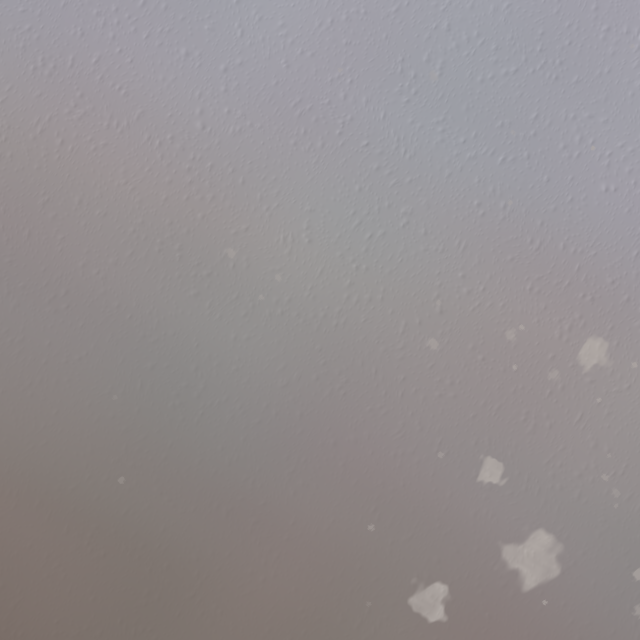
This texture is drawn by a WebGL 1 fragment shader. Its source:

```glsl
precision highp float;
uniform vec2 u_resolution;

// Wall colours from the dim lower left to the bright top
const vec3 DEEP = vec3(0.470, 0.425, 0.400);
const vec3 BROWN = vec3(0.508, 0.468, 0.450);
const vec3 TAUPE = vec3(0.552, 0.527, 0.527);
const vec3 GREY = vec3(0.602, 0.584, 0.584);
const vec3 BLUE_GREY = vec3(0.622, 0.614, 0.645);
const vec3 PALE_BLUE = vec3(0.640, 0.640, 0.680);
const vec3 WARM_TINT = vec3(0.008, -0.006, -0.002);
const vec3 CHIP = vec3(0.690, 0.662, 0.645);
const float BLOTCH = 0.010;

// Surface relief
const float FINE_CELLS = 130.0;
const float COARSE_CELLS = 72.0;
const float FINE_RELIEF = 0.026;
const float COARSE_RELIEF = 0.042;
const vec2 GRAIN_DIR = vec2(0.55, 0.835);

// Chips and specks
const int CHIP_COUNT = 4;
const int SPECK_COUNT = 30;
const float CHIP_RADIUS = 0.046;
const float SPECK_RADIUS = 0.0085;

vec2 hash2(vec2 p) {
  vec2 q = vec2(dot(p, vec2(127.1, 311.7)), dot(p, vec2(269.5, 183.3)));
  return fract(sin(q) * 43758.545);
}

// Slow, warped sine layers, about -1 to 1
float mottle(vec2 p) {
  float a = sin(p.x * 1.7 + 1.3 * sin(p.y * 1.3 + 0.6));
  float b = sin(p.y * 2.9 - p.x * 1.4 + 1.1 * sin(p.x * 2.3));
  float c = sin(p.x * 5.1 + p.y * 3.7 + 1.5 * sin(p.y * 4.3));
  return a * 0.5 + b * 0.32 + c * 0.18;
}

float ramp(float low, float high, float x) {
  return clamp((x - low) / (high - low), 0.0, 1.0);
}

// Wall colour for a light level of 0 to 1.25
vec3 wall(float level) {
  vec3 color = mix(DEEP, BROWN, ramp(0.0, 0.27, level));
  color = mix(color, TAUPE, ramp(0.27, 0.53, level));
  color = mix(color, GREY, ramp(0.53, 0.78, level));
  color = mix(color, BLUE_GREY, ramp(0.78, 1.0, level));
  return mix(color, PALE_BLUE, ramp(1.0, 1.3, level));
}

// Side-lit bumps, one slanted bump per cell; sparsity hides weak ones
float relief(vec2 p, float sparsity) {
  vec2 cell = floor(p);
  float light = 0.0;
  for (int j = -1; j <= 1; j++) {
    for (int i = -1; i <= 1; i++) {
      vec2 id = cell + vec2(float(i), float(j));
      vec2 d = p - id - hash2(id);
      float along = dot(d, GRAIN_DIR);
      float across = dot(d, vec2(-GRAIN_DIR.y, GRAIN_DIR.x));
      float strength = smoothstep(sparsity, 1.0, hash2(id + 37.0).x);
      light += strength * across * exp(-7.0 * along * along - 13.0 * across * across);
    }
  }
  return light * 7.0;
}

// Soft coverage of a blob with a ragged outline
float blob(vec2 p, vec2 center, float radius, float softness) {
  vec2 d = (p - center) / radius;
  vec2 q = d + center * 50.0;
  float ragged = 0.16 * sin(q.x * 3.1 + 1.6 * sin(q.y * 2.7))
               + 0.13 * sin(q.y * 5.3 + 2.0 * sin(q.x * 3.1))
               + 0.06 * sin(q.x * 11.0 - q.y * 9.0);
  return 1.0 - smoothstep(0.85 - softness, 0.85 + softness, length(d) + ragged);
}

float chips(vec2 p) {
  float cover = 0.0;
  for (int i = 0; i < CHIP_COUNT; i++) {
    float n = float(i);
    float rise = fract(0.4 + n * 0.755);
    vec2 center = vec2(0.62 + 0.42 * fract(0.5 + n * 0.618), 0.05 + 0.48 * rise * rise);
    cover = max(cover, blob(p, center, CHIP_RADIUS / (1.0 + 0.3 * n), 0.2));
  }
  return cover;
}

float specks(vec2 p) {
  float cover = 0.0;
  for (int i = 0; i < SPECK_COUNT; i++) {
    vec2 place = hash2(vec2(float(i), 4.0));
    vec2 look = hash2(vec2(float(i), 19.0));
    vec2 center = vec2(1.0 - 0.85 * pow(place.x, 1.5), place.y);
    float radius = SPECK_RADIUS * mix(0.45, 1.3, look.x * look.x);
    float opacity = mix(0.25, 0.75, look.y) * mix(0.4, 1.0, center.x);
    cover = max(cover, opacity * blob(p, center, radius, 0.4));
  }
  return cover;
}

void main() {
  vec2 uv = gl_FragCoord.xy / u_resolution;

  // Uneven wash of light, rising to the top and right
  float level = uv.y + 0.5 * uv.x * (1.0 - 0.5 * uv.y);
  vec3 color = wall(level + 0.045 * mottle(uv * 2.6));
  color += WARM_TINT * mottle(uv * 3.4 + 5.0);
  color += BLOTCH * mottle(uv * 4.6 + 2.0);

  // Rough plaster, crisper toward the upper right
  vec2 bent = uv + 0.004 * sin(uv.yx * 47.0 + 2.0 * sin(uv * 31.0));
  float crisp = mix(0.22, 1.0, smoothstep(0.3, 1.05, uv.y + 0.35 * uv.x));
  float bumps = FINE_RELIEF * relief(bent * FINE_CELLS, 0.1)
              + COARSE_RELIEF * relief(bent * COARSE_CELLS + 9.0, 0.62);
  color += crisp * bumps;

  // Pale flaked paint with uneven cover
  float wear = 0.76 + 0.18 * mottle(uv * 50.0);
  color = mix(color, CHIP + bumps * 0.6, chips(uv) * wear);
  color = mix(color, CHIP, specks(uv));

  gl_FragColor = vec4(color, 1.0);
}
```
